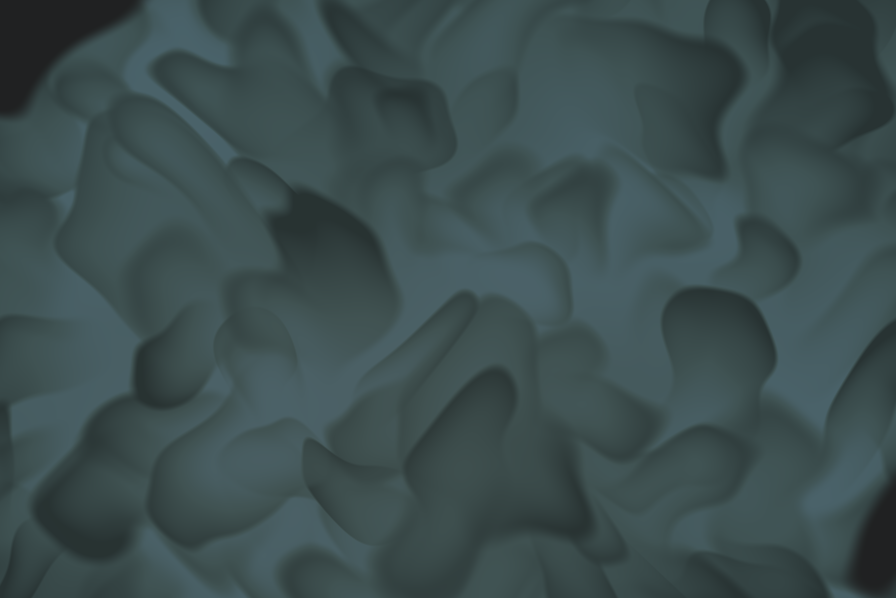
Reproduce this texture procedurally as a WebGL 1 fragment shader.

```glsl
precision highp float;
// Dim teal ink clouds: soft billows that swell outward and overlap.
// Layers of scattered cells each hold a lobe with a dark rounded head
// and a tail that dissolves into paler haze; layered sines bend them all.
uniform vec2 u_resolution;

vec2 hash2(vec2 cell) {
  vec2 k = vec2(dot(cell, vec2(127.1, 311.7)), dot(cell, vec2(269.5, 183.3)));
  return fract(sin(k) * 43758.5);
}

// Slow bends plus finer ripples that make the outlines lumpy
vec2 bend(vec2 p) {
  p += 0.040 * sin(p.yx * vec2(8.0, 9.5) + vec2(0.7, 2.1));
  p += 0.021 * sin(p.yx * vec2(19.0, 17.0) + p * 7.0 + vec2(3.0, 1.2));
  p += 0.009 * sin(p.yx * vec2(43.0, 39.0) + p * 13.0);
  return p;
}

vec3 inkColor(float light) {
  vec3 shadow = vec3(0.155, 0.200, 0.200);
  vec3 teal = vec3(0.245, 0.323, 0.325);
  vec3 mist = vec3(0.288, 0.384, 0.414);
  vec3 c = mix(shadow, teal, clamp(light / 0.6, 0.0, 1.0));
  return mix(c, mist, smoothstep(0.55, 0.95, light));
}

// Paints one layer of lobes over the light value
float paintLobes(float light, vec2 p, float scale, float seed) {
  vec2 shift = seed * vec2(3.37, 5.71);
  vec2 g = p * scale + shift;
  vec2 home = floor(g);
  for (int j = 1; j >= -1; j--) {
    for (int i = -1; i <= 1; i++) {
      vec2 cell = home + vec2(float(i), float(j));
      vec2 place = hash2(cell + seed * 17.0);
      vec2 look = hash2(cell + seed * 29.0 + 51.0);
      vec2 kind = hash2(cell + seed * 37.0 + 93.0);
      vec2 center = cell + 0.2 + 0.6 * place;

      // Heads point away from the lower middle, with some scatter
      vec2 away = (center - shift) / scale - vec2(0.78, 0.2);
      float angle = atan(away.y, away.x) + 2.2 * (look.x - 0.5);
      vec2 head = vec2(cos(angle), sin(angle));
      vec2 d = g - center;
      vec2 q = vec2(dot(d, vec2(-head.y, head.x)), dot(d, head));

      float radius = mix(0.34, 0.70, look.y);
      q /= radius * vec2(mix(0.55, 1.0, kind.x), 1.0);
      float tail = smoothstep(-1.4, 0.6, q.y);
      float lift = -0.14 * q.y;
      q.y *= q.y < 0.0 ? 0.6 : 1.0;
      float reach = length(q);
      float soft = mix(0.06, 0.50, kind.y);
      float cover = smoothstep(1.0, 1.0 - soft, reach) * tail;
      cover *= step(place.x * 0.5 + kind.x * 0.5, 0.72);

      // Dark rim, glowing body, paler toward the tail
      float shade = 0.04 + 0.42 * place.y + 0.42 * (1.0 - reach * reach) + lift;
      light = mix(light, shade, cover * 0.94);
    }
  }
  return light;
}

void main() {
  vec2 uv = gl_FragCoord.xy / u_resolution;
  vec2 p = gl_FragCoord.xy / u_resolution.y;
  vec2 w = bend(p);

  // Pale haze, seen again as a thin veil over each deeper layer
  float haze = 0.88 + 0.12 * sin(w.x * 5.0 + 1.3 * sin(w.y * 4.0));
  float light = haze;
  for (int n = 0; n < 4; n++) {
    float seed = float(n) + 1.0;
    float scale = 2.9 + 2.8 * fract(seed * 0.62);
    light = mix(light, haze, 0.17);
    light = paintLobes(light, w, scale, seed);
  }

  // Stretch the tones, then add broad pools of light and a fall-off
  light = 0.36 + 1.35 * (light - 0.52);
  light += 0.14 * sin(w.x * 6.5 + 2.0 * sin(w.y * 4.5 + 0.6) + 2.4);
  vec2 off = (uv - vec2(0.46, 0.45)) * vec2(1.0, 0.9);
  light += 0.07 - 0.70 * dot(off, off);
  vec3 color = inkColor(light);

  // A slight warm grey low in the middle
  vec2 low = uv - vec2(0.42, 0.3);
  color *= mix(vec3(1.0), vec3(1.03, 0.99, 0.97), exp(-7.0 * dot(low, low)));

  // Unlit gaps beyond the cloud in two corners
  float gapLeft = length((w - vec2(0.02, 1.03)) * vec2(1.0, 1.5)) - 0.26;
  float gapRight = length((w - vec2(1.54, 0.09)) * vec2(1.3, 1.0)) - 0.09;
  float gap = smoothstep(0.02, -0.03, min(gapLeft, gapRight));
  color = mix(color, vec3(0.125, 0.130, 0.132), gap);

  gl_FragColor = vec4(color, 1.0);
}
```
